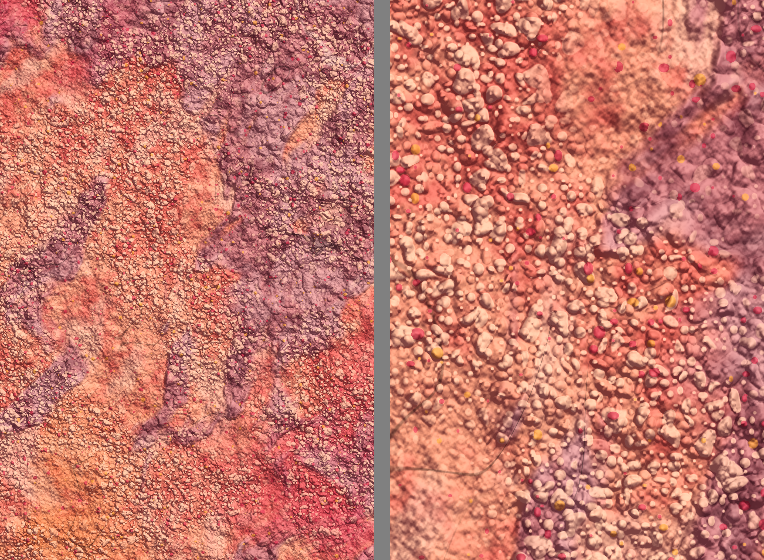
Left: the whole. Right: its middle third, enlarged.
Give the GLSL for this texture, as a WebGL 2 fragment shader.

```glsl
#version 300 es
precision highp float;
// Rough, sandy paint crust: salmon ground, mauve clumps on a steep diagonal,
// pale grit and thin flowing veins. Noise places the colours; a height field
// of lumps and round grains is lit from the upper right.
uniform vec2 u_resolution;
out vec4 fragColor;

vec2 hash2(vec2 p) {
  vec3 q = fract(p.xyx * vec3(.1031, .1030, .0973));
  q += dot(q, q.yzx + 33.33);
  return fract((q.xx + q.yz) * q.zy);
}

float noise(vec2 p) {
  vec2 c = floor(p), f = fract(p);
  f = f * f * (3. - 2. * f);
  return mix(mix(hash2(c).x, hash2(c + vec2(1, 0)).x, f.x),
             mix(hash2(c + vec2(0, 1)).x, hash2(c + 1.).x, f.x), f.y);
}

float fbm(vec2 p) {
  float sum = 0., amp = .52;
  for (int i = 0; i < 5; i++) {
    sum += amp * noise(p);
    p = mat2(1.6, 1.2, -1.2, 1.6) * p + 17.3;
    amp *= .5;
  }
  return sum;
}

// Warped coordinates, stretched along the steep diagonal of the flow
vec2 flow(vec2 p) {
  vec2 w = p + .07 * (vec2(noise(p * 11. + 5.), noise(p * 11. + 41.)) - .5);
  return vec2(dot(w, vec2(.86, -.5)), .55 * dot(w, vec2(.5, .86)));
}

// Amount of mauve paint: denser to the right and along the top
float mauve(vec2 p) {
  float bias = .17 * smoothstep(.3, .56, p.x + .12 * (.5 - p.y))
             + .13 * smoothstep(.68, .95, p.y);
  return smoothstep(.55, .64, fbm(flow(p) * 11. + 3.) + bias);
}

// Where sand has gathered
float grit(vec2 p) {
  return smoothstep(.34, .6, fbm(p * 8. + 71.));
}

// Scattered domes, n per unit: x = height, y = random id of the top grain
vec2 grains(vec2 p, float n) {
  vec2 c = floor(p * n), f = fract(p * n), top = vec2(0);
  for (int y = -1; y <= 1; y++)
    for (int x = -1; x <= 1; x++) {
      vec2 o = vec2(x, y), r = hash2(c + o + n), k = hash2(c + o + n + 57.);
      vec2 d = (o + .15 + .7 * r - f) * (.75 + .5 * r.yx);
      float size = mix(.22, .62, k.x * k.x);
      float h = size * max(0., 1. - dot(d, d) / (size * size));
      if (h > top.x) top = vec2(h, k.y);
    }
  return top;
}

float relief(vec2 p) {
  float m = mauve(p), g = grit(p);
  vec2 bent = p + .008 * (vec2(noise(p * 90.), noise(p * 90. + 29.)) - .5);
  float h = .026 * fbm(p * 16.) + .006 * fbm(p * 75.);
  h += m * (.003 + .011 * grains(bent, 42.).x);
  h += (.2 + .8 * g) * (.0068 * grains(bent, 88.).x + .0042 * grains(p, 165.).x);
  return h + .0011 * noise(p * 330.);
}

void main() {
  vec2 p = gl_FragCoord.xy / u_resolution.y;
  vec2 s = flow(p);
  float m = mauve(p), g = grit(p);
  float broad = fbm(p * 7. + 13.), fine = fbm(p * 60. + 9.);

  // Salmon ground, turning orange at lower left and red in places
  vec3 ground = mix(vec3(.84, .37, .32), vec3(.91, .57, .45),
                    smoothstep(.3, .62, .55 * fine + .45 * broad));
  ground = mix(ground, vec3(.91, .68, .59), .65 * smoothstep(.5, .7, fbm(s * 24. + 50.)));
  float low = smoothstep(.45, .0, p.y) * smoothstep(.4, .05, p.x);
  ground = mix(ground, vec3(.89, .46, .24), .7 * low * smoothstep(.4, .6, broad));
  float red = smoothstep(.48, .62, fbm(s * 13. + 90.));
  ground = mix(ground, vec3(.83, .29, .3), .6 * red * smoothstep(.25, .65, p.x));

  // Mauve clumps with dusty pink bloom
  vec3 clump = mix(vec3(.53, .27, .31), vec3(.74, .43, .45), smoothstep(.32, .58, fine));
  clump = mix(clump, vec3(.79, .56, .57), .75 * smoothstep(.45, .65, fbm(s * 28. + 20.)));
  vec3 col = mix(ground, clump, .92 * m);

  // Crimson stain in the corners
  float corner = smoothstep(.45, .0, length(p - vec2(.66, .02)))
               + smoothstep(.35, .0, length(p - vec2(.02, .98)));
  col = mix(col, vec3(.76, .2, .29), .65 * corner * smoothstep(.4, .6, fbm(s * 16. + 33.)));

  // Pale flows and dark creases
  float vein = abs(fbm(s * 6. + 60.) - .5);
  float side = smoothstep(.38, .6, p.x) * smoothstep(.4, .65, p.y);
  col = mix(col, vec3(.86, .69, .65), .75 * side * smoothstep(.022, .008, vein));
  float crease = smoothstep(.01, .002, abs(noise(s * 15. + 8.) - .5));
  col *= 1. - .3 * crease * smoothstep(.45, .6, broad);

  // Sand grains: mostly pale, a few ochre or crimson
  vec2 coarse = grains(p + .008 * (vec2(noise(p * 90.), noise(p * 90. + 29.)) - .5), 88.);
  vec2 small = grains(p, 165.);
  float sand = smoothstep(.04, .16, coarse.x) * step(.74 - .28 * g, coarse.y);
  sand = max(sand, smoothstep(.05, .2, small.x) * step(.78 - .3 * g, small.y));
  col = mix(col, vec3(.93, .71, .59), sand * (.25 + .5 * g));
  float speck = smoothstep(.05, .2, small.x);
  col = mix(col, vec3(.9, .58, .2), .7 * speck * step(small.y, .025));
  col = mix(col, vec3(.76, .14, .25), .7 * speck * step(abs(small.y - .06), .03));

  // Light over the relief, with violet-tinted shade
  float e = .0015, h = relief(p);
  vec2 slope = vec2(relief(p + vec2(e, 0)), relief(p + vec2(0, e))) - h;
  vec3 normal = normalize(vec3(-slope / e, 1.));
  float light = dot(normal, normalize(vec3(.38, .55, .8))) / .767;
  float shade = clamp(1. - light, 0., .8);
  col *= 1. - shade * vec3(.6, .76, .68);
  col += clamp(light - 1., 0., .35) * vec3(.5, .48, .44);
  fragColor = vec4(clamp(col * 1.03, 0., 1.), 1.);
}
```
